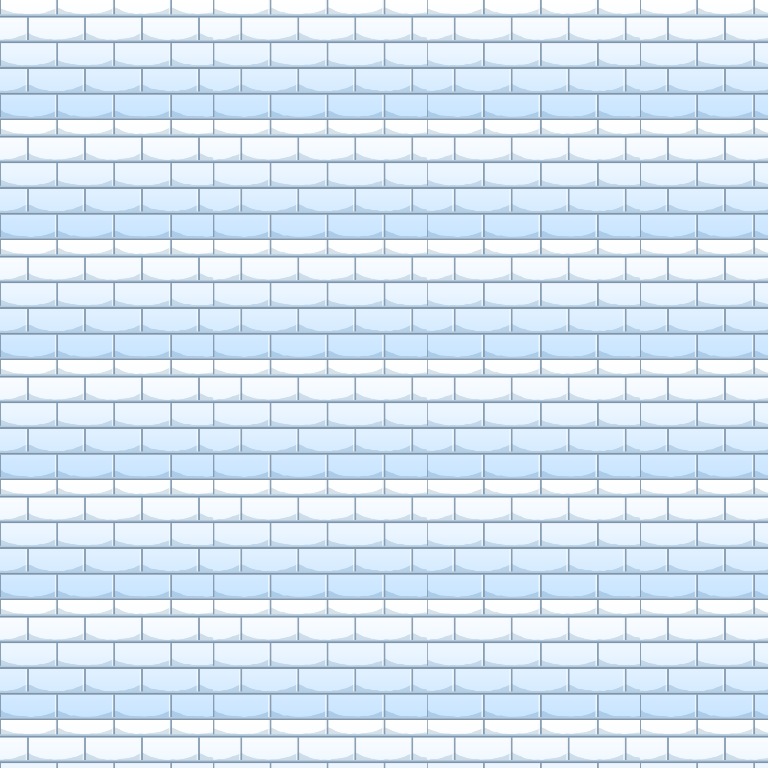
Write a WebGL 1 fragment shader that draws this pattern.

```glsl
precision highp float;

uniform vec2 u_resolution;

const vec2 REPEATS = vec2(3.6, 6.4);        // tiles across and down the canvas
const vec2 TILE = vec2(213.333, 120.0);     // tile size in local units
const vec2 BRICK = vec2(57.0, 25.7);
const float FIRST_COURSE = 16.4;            // height of the cropped top course

const vec3 PALE = vec3(1.0, 1.0, 1.0);
const vec3 BLUE = vec3(0.775, 0.892, 1.0);
const vec3 SHADE_TINT = vec3(0.85, 0.89, 0.915);
const vec3 BEVEL = vec3(0.71, 0.80, 0.87);
const vec3 MORTAR = vec3(0.50, 0.585, 0.67);
const vec3 GLINT = vec3(0.95, 0.98, 1.0);

float hash(vec2 p) {
  vec3 q = fract(vec3(p.xyx) * 0.1031);
  q += dot(q, q.yzx + 33.33);
  return fract((q.x + q.y) * q.z);
}

float noise(float x, float seed) {
  float cell = floor(x);
  float t = smoothstep(0.0, 1.0, x - cell);
  return mix(hash(vec2(cell, seed)), hash(vec2(cell + 1.0, seed)), t);
}

// Coverage of a line, given the signed distance to its centre
float stroke(float dist, float halfWidth, float pixel) {
  return 1.0 - smoothstep(halfWidth - 0.5 * pixel, halfWidth + 0.5 * pixel, abs(dist));
}

// Signed distance to the nearest whole step of the given size
float nearestStep(float x, float size) {
  return x - size * floor(x / size + 0.5);
}

// Height of the bowl-shaped shade above the lower edge of a brick
float bowlHeight(float u, vec2 id) {
  float side = 2.0 * u - 1.0;
  float rise = 5.4 + 2.2 * hash(id + vec2(step(0.0, side) * 7.0, 3.0));
  float ragged = noise(u * 13.0, id.x + 9.0 * id.y + 20.0) - 0.5;
  return 2.6 + rise * pow(abs(side), 2.4) + 0.9 * ragged;
}

vec3 brickWall(vec2 p, float pixel) {
  // Running bond inside one tile
  float courseY = p.y - FIRST_COURSE;
  float row = floor(courseY / BRICK.y) + 1.0;
  float jointX = p.x - mix(0.2, 28.0, mod(row, 2.0));
  float column = floor(jointX / BRICK.x);
  float u = jointX / BRICK.x - column;
  float above = row * BRICK.y - courseY;

  // Glazed face, darker toward the foot of the tile
  vec3 face = mix(PALE, BLUE, pow(p.y / TILE.y, 1.2));
  float bowl = bowlHeight(u, vec2(column + 2.0, row));
  float shade = 1.0 - smoothstep(-0.5 * pixel, 0.5 * pixel, above - bowl);
  vec3 color = mix(face, face * SHADE_TINT, shade);

  // Upright joints with a light edge on the left
  float dx = nearestStep(jointX, BRICK.x);
  color = mix(color, GLINT, 0.8 * stroke(dx + 1.6, 0.8, pixel));
  color = mix(color, MORTAR, 0.9 * stroke(dx, 0.85, pixel));

  // Level joints with a soft bevel above
  float dy = nearestStep(courseY, BRICK.y);
  color = mix(color, BEVEL, stroke(dy + 0.5, 1.6, pixel));
  return mix(color, MORTAR, stroke(dy - 0.2, 0.85, pixel));
}

void main() {
  vec2 canvas = gl_FragCoord.xy / u_resolution;
  vec2 fromTop = vec2(canvas.x, 1.0 - canvas.y);
  vec2 local = fract(fromTop * REPEATS) * TILE;
  float pixel = REPEATS.y * TILE.y / u_resolution.y;
  gl_FragColor = vec4(brickWall(local, pixel), 1.0);
}
```
